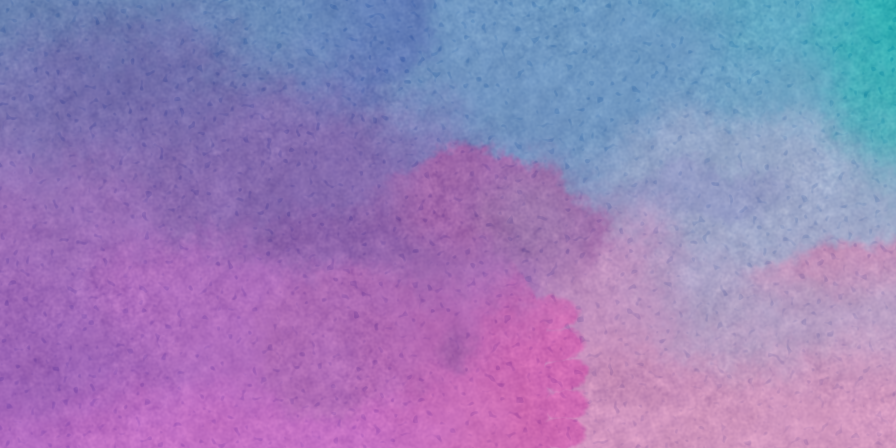
Reproduce this background procedurally as a Shadertoy shader.

```glsl
const float WARP_SCALE = 4.5;
const float WARP_AMOUNT = 0.13;
const float FRAY_SCALE = 42.0;
const float FRAY_AMOUNT = 0.016;
const float MOTTLE_AMOUNT = 0.07;
const float GRAIN_SCALE = 30.0;
const float GRAIN_AMOUNT = 0.105;
const float SPECK_SCALE = 62.0;
const float SPECK_AMOUNT = 0.075;
const int LOBE_COUNT = 5;
const float LOBE_SPACING = 0.067;
const float LOBE_RADIUS = 0.036;

const vec3 STEEL = vec3(0.41, 0.51, 0.70);
const vec3 SKY = vec3(0.41, 0.57, 0.75);
const vec3 AQUA = vec3(0.35, 0.66, 0.76);
const vec3 TEAL = vec3(0.15, 0.69, 0.69);
const vec3 COBALT = vec3(0.35, 0.43, 0.70);
const vec3 INDIGO = vec3(0.43, 0.39, 0.65);
const vec3 VIOLET = vec3(0.50, 0.40, 0.67);
const vec3 PURPLE = vec3(0.60, 0.42, 0.71);
const vec3 GRAPE = vec3(0.58, 0.37, 0.69);
const vec3 PLUM = vec3(0.64, 0.39, 0.66);
const vec3 MAUVE = vec3(0.67, 0.41, 0.70);
const vec3 ORCHID = vec3(0.77, 0.44, 0.77);
const vec3 MAGENTA = vec3(0.80, 0.39, 0.69);
const vec3 LAVENDER = vec3(0.62, 0.66, 0.79);
const vec3 PERIWINKLE = vec3(0.54, 0.56, 0.75);
const vec3 ASH = vec3(0.60, 0.47, 0.67);
const vec3 ROSE = vec3(0.81, 0.58, 0.74);
const vec3 CORAL = vec3(0.81, 0.51, 0.69);

vec2 hashGradient(vec2 cell) {
    vec3 h = fract(cell.xyx * vec3(0.1031, 0.1030, 0.0973));
    h += dot(h, h.yzx + 33.33);
    return fract((h.xx + h.yz) * h.zy) * 2.0 - 1.0;
}

float gradientNoise(vec2 p) {
    vec2 i = floor(p), f = fract(p);
    vec2 u = f * f * f * (f * (f * 6.0 - 15.0) + 10.0);
    vec2 e = vec2(1.0, 0.0);
    float low = mix(dot(hashGradient(i), f), dot(hashGradient(i + e), f - e), u.x);
    float high = mix(dot(hashGradient(i + e.yx), f - e.yx),
                     dot(hashGradient(i + 1.0), f - 1.0), u.x);
    return mix(low, high, u.y);
}

// Octaves are rotated to hide the lattice
float fbm(vec2 p, int octaves, float gain) {
    float sum = 0.0, amplitude = 0.5;
    for (int i = 0; i < octaves; i++) {
        sum += amplitude * gradientNoise(p);
        p = mat2(1.6, 1.2, -1.2, 1.6) * p + 17.3;
        amplitude *= gain;
    }
    return sum;
}

// Elliptical stain of pigment; softness is relative to the radius
vec3 stain(vec3 under, vec2 p, vec2 centre, vec2 radius, float softness, vec3 paint, float opacity) {
    float d = length((p - centre) / radius);
    return mix(under, paint, opacity * (1.0 - smoothstep(1.0 - softness, 1.0 + softness, d)));
}

vec3 column(vec3 bottom, vec3 middle, vec3 top, float y) {
    return mix(mix(bottom, middle, smoothstep(0.0, 0.55, y)), top, smoothstep(0.45, 1.0, y));
}

// Signed distance to the lobed right-hand rim of the magenta wash
float lobedRim(vec2 p) {
    float d = p.x - 1.225 + 0.6 * max(p.y - 0.28, 0.0);
    for (int i = 0; i < LOBE_COUNT; i++) {
        float k = float(i);
        vec2 centre = vec2(1.245 + 0.018 * sin(k * 0.9 + 0.4), 0.03 + LOBE_SPACING * k);
        d = min(d, length((p - centre) * vec2(0.65, 1.0)) - LOBE_RADIUS);
    }
    return d;
}

void mainImage(out vec4 fragColor, in vec2 fragCoord) {
    vec2 p = fragCoord / iResolution.xy * vec2(2.0, 1.0);
    vec2 warp = vec2(fbm(p * WARP_SCALE, 5, 0.6), fbm(p * WARP_SCALE + 41.7, 5, 0.6));
    vec2 fray = vec2(fbm(p * FRAY_SCALE, 2, 0.6), fbm(p * FRAY_SCALE + 23.1, 2, 0.6));
    vec2 q = p + WARP_AMOUNT * warp + 2.0 * FRAY_AMOUNT * fray;

    // Underlying wash
    vec3 left = column(vec3(0.68, 0.41, 0.75), PURPLE, STEEL, q.y);
    vec3 centre = column(vec3(0.76, 0.42, 0.74), vec3(0.58, 0.42, 0.69), SKY, q.y);
    vec3 right = column(ROSE, LAVENDER, AQUA, q.y);
    vec3 col = mix(mix(left, centre, smoothstep(0.1, 1.0, q.x)), right, smoothstep(1.0, 1.65, q.x));

    // Blue and teal upper half, the cobalt pooling at its right edge
    col = stain(col, q, vec2(1.28, 0.82), vec2(0.40, 0.26), 0.55, vec3(0.43, 0.59, 0.76), 0.85);
    col = stain(col, q, vec2(2.08, 0.97), vec2(0.20, 0.33), 0.65, TEAL, 0.80);
    col = stain(col, q, vec2(0.30, 0.80), vec2(0.27, 0.13), 0.80, INDIGO, 0.70);
    col = stain(col, q, vec2(0.72, 0.99), vec2(0.24, 0.25), 0.16, COBALT, 0.60 * smoothstep(0.58, 0.92, q.x));
    col = stain(col, q, vec2(0.66, 0.62), vec2(0.32, 0.17), 0.65, VIOLET, 0.75);

    // Lavender cloud and its shaded underside
    col = stain(col, q, vec2(1.62, 0.59), vec2(0.30, 0.15), 0.35, LAVENDER, 0.65);
    col = stain(col, q, vec2(1.55, 0.56), vec2(0.20, 0.06), 0.40, PERIWINKLE, 0.55);

    // Pink lower right
    col = stain(col, q, vec2(1.36, 0.33), vec2(0.14, 0.18), 0.65, vec3(0.75, 0.56, 0.74), 0.85);
    col = stain(col, q, vec2(1.55, 0.0), vec2(0.50, 0.24), 0.55, ROSE, 0.80);
    col = stain(col, q, vec2(1.64, 0.32), vec2(0.18, 0.11), 0.75, vec3(0.66, 0.62, 0.76), 0.60);
    col = stain(col, q, vec2(1.95, 0.34), vec2(0.26, 0.12), 0.20, CORAL, 0.65 * smoothstep(0.25, 0.44, q.y));
    col = stain(col, q, vec2(1.47, 0.16), vec2(0.13, 0.06), 0.60, vec3(0.74, 0.51, 0.69), 0.55);

    // Orchid and purple lower left
    col = stain(col, q, vec2(0.45, 0.34), vec2(0.22, 0.13), 0.40, vec3(0.70, 0.43, 0.75), 0.70);
    col = stain(col, q, vec2(0.0, 0.21), vec2(0.27, 0.13), 0.75, GRAPE, 0.65);
    col = stain(col, q, vec2(0.55, -0.02), vec2(0.42, 0.14), 0.60, ORCHID, 0.80);
    col = stain(col, q, vec2(0.77, 0.23), vec2(0.21, 0.16), 0.22, MAUVE, 0.80);

    // Plum dome, crisp above and fading down and to the left
    float domeFade = smoothstep(0.76, 1.0, q.x) * smoothstep(0.30, 0.52, q.y);
    col = stain(col, q, vec2(1.07, 0.45), vec2(0.28, 0.21), 0.08, PLUM, 0.85 * domeFade);
    col = stain(col, q, vec2(1.21, 0.51), vec2(0.11, 0.11), 0.70, ASH, 0.75);
    col = stain(col, q, vec2(0.73, 0.46), vec2(0.20, 0.06), 0.60, vec3(0.53, 0.36, 0.65), 0.65);

    // Magenta wash with a lobed rim
    float rim = 1.0 - smoothstep(-0.006, 0.006, lobedRim(p + 0.03 * warp + FRAY_AMOUNT * fray));
    float body = smoothstep(0.75, 1.25, q.x) * (1.0 - smoothstep(0.24, 0.43, q.y));
    col = mix(col, MAGENTA, 0.90 * rim * body);
    col = stain(col, q, vec2(1.0, 0.24), vec2(0.04, 0.05), 0.80, vec3(0.57, 0.35, 0.63), 0.60);

    // Pigment mottling, paper grain and dark specks
    float grain = fbm(p * GRAIN_SCALE, 3, 1.0) * (1.0 + 1.2 * warp.x);
    float specks = smoothstep(0.18, 0.45, gradientNoise(mat2(0.8, 0.6, -0.6, 0.8) * p * SPECK_SCALE + 9.0));
    col += MOTTLE_AMOUNT * fbm(p * 9.0 + 5.0, 4, 0.7) + GRAIN_AMOUNT * grain * vec3(1.0, 0.9, 0.6);
    col -= SPECK_AMOUNT * (specks - 0.1) * vec3(1.0, 0.75, 0.4);
    fragColor = vec4(clamp(col, 0.0, 1.0), 1.0);
}
```
